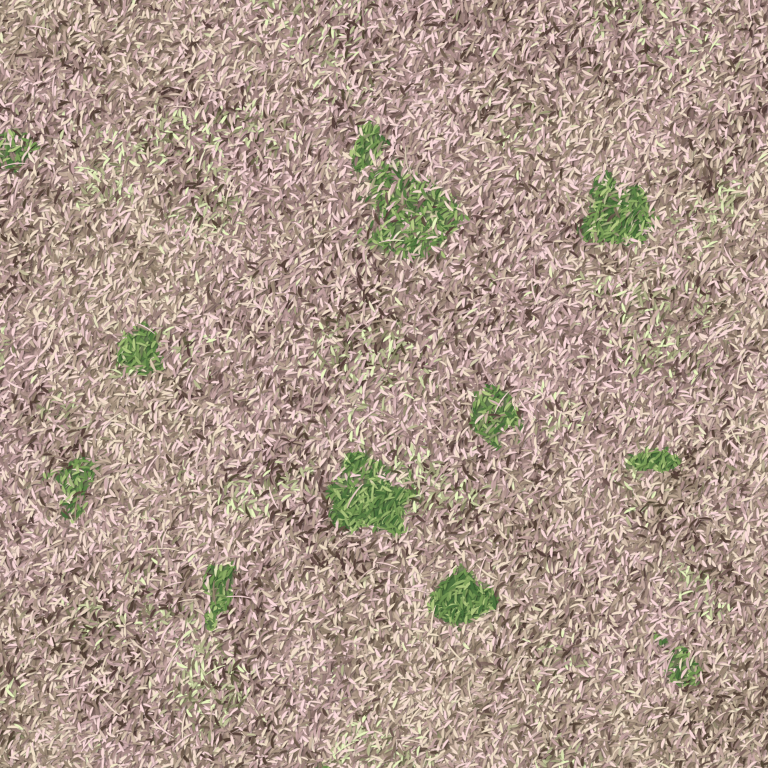
Reproduce this texture procedurally as a Shadertoy shader.

```glsl
// Dry, pinkish-tan meadow seen from above, dotted with small green weed clumps.
// Several layers of short tapered blades are scattered on jittered grids, each
// casting a faint shadow; noise fields steer tone, warmth and where blades are green.

const vec3 SOIL  = vec3(0.33, 0.26, 0.23);
const vec3 THATCH = vec3(0.59, 0.52, 0.475);
const vec3 STRAW = vec3(0.75, 0.665, 0.63);
const vec3 BLEACHED = vec3(0.96, 0.89, 0.85);
const vec3 LEAF_DARK = vec3(0.28, 0.43, 0.23);
const vec3 LEAF_MID = vec3(0.48, 0.61, 0.34);
const vec3 LEAF_PALE = vec3(0.72, 0.80, 0.52);
const vec3 PINK_TINT = vec3(1.035, 0.97, 1.02);
const vec3 TAN_TINT = vec3(1.0, 1.0, 0.93);
const vec3 OLIVE_TINT = vec3(0.97, 1.10, 0.90);

// Four random values per point, without sine
vec4 hash4(vec2 p) {
    vec4 q = fract(p.xyxy * vec4(0.1031, 0.1030, 0.0973, 0.1099));
    q += dot(q, q.wzxy + 33.33);
    return fract((q.xxyz + q.yzzw) * q.zywx);
}

float valueNoise(vec2 p) {
    vec2 cell = floor(p), f = fract(p);
    f = f * f * (3.0 - 2.0 * f);
    float low = mix(hash4(cell).x, hash4(cell + vec2(1, 0)).x, f.x);
    float high = mix(hash4(cell + vec2(0, 1)).x, hash4(cell + vec2(1, 1)).x, f.x);
    return mix(low, high, f.y);
}

float fbm(vec2 p) {
    float sum = 0.0, weight = 0.5;
    for (int i = 0; i < 4; i++) {
        sum += weight * valueNoise(p);
        p = mat2(1.6, 1.2, -1.2, 1.6) * p + 7.3;
        weight *= 0.5;
    }
    return sum / 0.9375;
}

vec3 dryColour(float tone, float warmth, float olive) {
    vec3 colour = mix(SOIL, THATCH, smoothstep(0.0, 0.24, tone));
    colour = mix(colour, STRAW, smoothstep(0.24, 0.56, tone));
    colour = mix(colour, BLEACHED, smoothstep(0.62, 0.97, tone));
    vec3 tint = mix(PINK_TINT, TAN_TINT, smoothstep(0.25, 0.75, warmth));
    return colour * mix(tint, OLIVE_TINT, olive);
}

vec3 leafColour(float tone) {
    vec3 colour = mix(LEAF_DARK, LEAF_MID, smoothstep(0.0, 0.5, tone));
    return mix(colour, LEAF_PALE, smoothstep(0.5, 1.0, tone));
}

// Density of green weeds: ragged discs on a coarse jittered grid
float weedDensity(vec2 p, float cells) {
    vec2 ragged = vec2(fbm(p * 22.0), fbm(p * 22.0 + 40.0)) - 0.5;
    vec2 q = p + 0.07 * ragged;
    float density = 0.0;
    for (int y = -1; y <= 1; y++)
    for (int x = -1; x <= 1; x++) {
        vec2 id = floor(p * cells) + vec2(x, y);
        vec4 place = hash4(id + 19.0);
        vec4 look = hash4(id + 83.0);
        float radius = mix(0.027, 0.068, look.x * look.x);
        float disc = 1.0 - smoothstep(0.7, 1.15, length(q - (id + place.xy) / cells) / radius);
        density = max(density, disc * mix(0.55, 1.0, look.y) * step(place.z, 0.6));
    }
    return density;
}

// Coverage of a tapered blade centred at the origin; size = half length, half width
float bladeCoverage(vec2 p, vec2 dir, vec2 size, float soft) {
    float along = dot(p, dir), across = dot(p, vec2(-dir.y, dir.x));
    across += 0.12 * along * along / size.x;
    float taper = 1.0 - 0.65 * pow(min(abs(along) / size.x, 1.0), 2.0);
    float side = 1.0 - smoothstep(-soft, soft, abs(across) - size.y * taper);
    return side * (1.0 - smoothstep(-soft, soft, abs(along) - size.x));
}

// Paints one layer of blades; field = weed density, warmth, tone shift, olive share
vec3 paintBlades(vec3 under, vec2 p, float cells, vec2 size, float keep,
                 float seed, vec4 field, float soft) {
    for (int y = -1; y <= 1; y++)
    for (int x = -1; x <= 1; x++) {
        vec2 id = floor(p * cells) + vec2(x, y);
        vec4 place = hash4(id + seed);
        vec4 look = hash4(id + seed + 57.0);
        if (look.w > keep) continue;
        vec2 offset = p - (id + place.xy) / cells;
        float angle = 1.05 + (place.z + place.w - 1.0) * 1.9;
        vec2 dir = vec2(cos(angle), sin(angle));
        vec2 bladeSize = size * vec2(mix(0.6, 1.0, look.z), mix(0.75, 1.2, place.w));
        float tone = 0.5 + (look.x - 0.5) * 1.2 + field.z;
        float olive = 1.0 - smoothstep(-0.05, 0.05, fract(look.y * 7.0 + look.z) - field.w);
        vec3 colour = dryColour(tone, 0.65 * look.y + 0.35 * field.y, olive);
        float green = smoothstep(look.z - 0.1, look.z + 0.1, field.x * 1.35 - 0.12);
        colour = mix(colour, leafColour(look.x), green);
        vec2 shadowShift = vec2(0.8, -0.6) * size.y;
        float shadow = bladeCoverage(offset - shadowShift, dir, bladeSize, soft * 1.4);
        under *= 1.0 - 0.19 * shadow;
        under = mix(under, colour, bladeCoverage(offset, dir, bladeSize, soft));
    }
    return under;
}

void mainImage(out vec4 fragColor, in vec2 fragCoord) {
    vec2 p = fragCoord / iResolution.y;
    float soft = max(0.75 / iResolution.y, 0.0011);

    // Broad variation across the meadow
    float warmth = clamp((fbm(p * 6.0 + 11.0) - 0.5) * 1.5 + 0.6 - 0.25 * p.y, 0.0, 1.0);
    float brightness = 0.11 + (fbm(p * 13.0 + 31.0) - 0.5) * 0.48;
    float olive = 0.02 + 0.4 * smoothstep(0.56, 0.8, fbm(p * 11.0 + 67.0));
    vec4 field = vec4(weedDensity(p, 4.0), warmth, brightness, olive);

    // Shaded ground, then dense short blades, then a few long pale stems
    vec3 colour = dryColour(0.18 + 0.35 * valueNoise(p * 150.0), warmth, 0.0);
    colour = mix(colour, LEAF_DARK, field.x);
    for (int layer = 0; layer < 5; layer++) {
        float cells = 86.0 + 3.0 * float(layer);
        float seed = 130.0 + 71.0 * float(layer);
        colour = paintBlades(colour, p, cells, vec2(0.0086, 0.0018), 1.0, seed, field, soft);
    }
    vec4 stemField = field * vec4(0.5, 1.0, 1.0, 1.0) + vec4(0.0, 0.0, 0.15, 0.0);
    colour = paintBlades(colour, p, 27.0, vec2(0.019, 0.0011), 0.3, 611.0, stemField, soft);

    fragColor = vec4(clamp(colour, 0.0, 1.0), 1.0);
}
```
